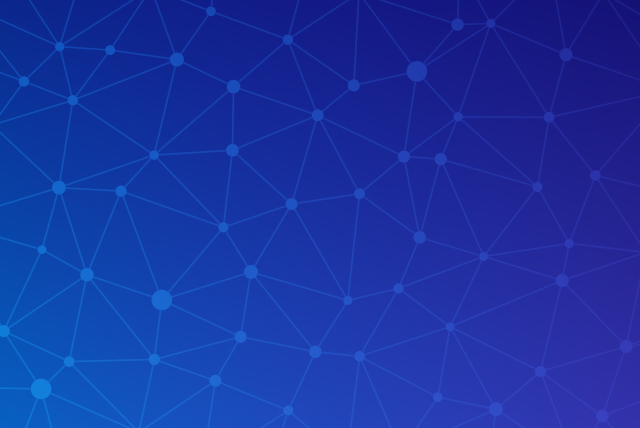
This background is drawn by a Shadertoy shader. Its source:

```glsl
#define SPACING 0.170
#define JITTER 0.66
#define TILT 0.38
#define LINE_WIDTH 0.0040
#define LINE_ALPHA 0.33
#define NODE_ALPHA 0.52
#define NODE_MIN 0.0100
#define NODE_MAX 0.0165
#define NODE_BIG 0.0240
#define BIG_SHARE 0.08
#define GAP_SHARE 0.15

vec3 hash3(vec2 cell) {
    vec3 p = fract(vec3(cell.xyx) * vec3(0.1031, 0.1030, 0.0973) + 0.37);
    p += dot(p, p.yxz + 33.33);
    return fract((p.xxy + p.yzz) * p.zyx);
}

// Jittered lattice point, in cell units
vec2 nodeAt(vec2 cell) {
    return cell + 0.5 + JITTER * (hash3(cell).xy - 0.5);
}

float nodeRadius(vec2 cell) {
    float pick = hash3(cell + 71.0).z;
    float size = hash3(cell + 19.0).x;
    return pick < BIG_SHARE ? NODE_BIG : mix(NODE_MIN, NODE_MAX, size);
}

float segmentDistance(vec2 p, vec2 a, vec2 b) {
    vec2 ap = p - a, ab = b - a;
    return length(ap - ab * clamp(dot(ap, ab) / dot(ab, ab), 0.0, 1.0));
}

// Nearest edge (x) and nearest node rim (y), in canvas heights
vec2 meshDistance(vec2 p) {
    vec2 home = floor(p);
    float edge = 1e3, rim = 1e3;
    for (int j = -1; j <= 1; j++)
    for (int i = -1; i <= 1; i++) {
        vec2 cell = home + vec2(i, j);
        vec2 a = nodeAt(cell);
        vec2 b = nodeAt(cell + vec2(1, 0));
        vec2 c = nodeAt(cell + vec2(0, 1));
        vec2 d = nodeAt(cell + vec2(1, 1));
        edge = min(edge, min(segmentDistance(p, a, b), segmentDistance(p, a, c)));

        // Split each quad along its shorter diagonal, leaving a few open
        if (hash3(cell + 43.0).y > GAP_SHARE) {
            bool rising = distance(a, d) < distance(b, c);
            edge = min(edge, rising ? segmentDistance(p, a, d) : segmentDistance(p, b, c));
        }
        rim = min(rim, distance(p, a) * SPACING - nodeRadius(cell));
    }
    return vec2(edge * SPACING, rim);
}

void mainImage(out vec4 fragColor, in vec2 fragCoord) {
    vec2 uv = fragCoord / iResolution.xy;
    vec2 pos = fragCoord / iResolution.y;
    float pixel = 1.0 / iResolution.y;

    // Four-corner gradient, slightly bluer along the middle column
    vec3 lower = mix(vec3(0.03, 0.38, 0.76), vec3(0.205, 0.195, 0.67), uv.x);
    vec3 upper = mix(vec3(0.04, 0.15, 0.55), vec3(0.08, 0.07, 0.46), uv.x);
    vec3 color = mix(lower, upper, uv.y);
    color += vec3(0.012, -0.01, 0.022) * 4.0 * uv.x * (1.0 - uv.x);

    // Network, tilted off the canvas axes
    float s = sin(TILT), c = cos(TILT);
    vec2 dist = meshDistance(mat2(c, s, -s, c) * pos / SPACING + 20.0);
    float line = 1.0 - smoothstep(-0.7, 0.7, (dist.x - 0.5 * LINE_WIDTH) / pixel);
    float node = 1.0 - smoothstep(-0.7, 0.7, dist.y / pixel);

    // Accent shifts from cyan to violet and fades to the upper right
    vec3 accent = mix(vec3(0.08, 0.62, 0.94), vec3(0.27, 0.32, 0.87), uv.x);
    accent = mix(accent, vec3(0.10, 0.42, 0.93), 0.6 * uv.y * (1.0 - uv.x));
    float fade = mix(1.12, 0.66, uv.x) * mix(1.1, 0.85, uv.y);
    color = mix(color, accent, fade * max(line * LINE_ALPHA, node * NODE_ALPHA));

    fragColor = vec4(color, 1.0);
}
```
